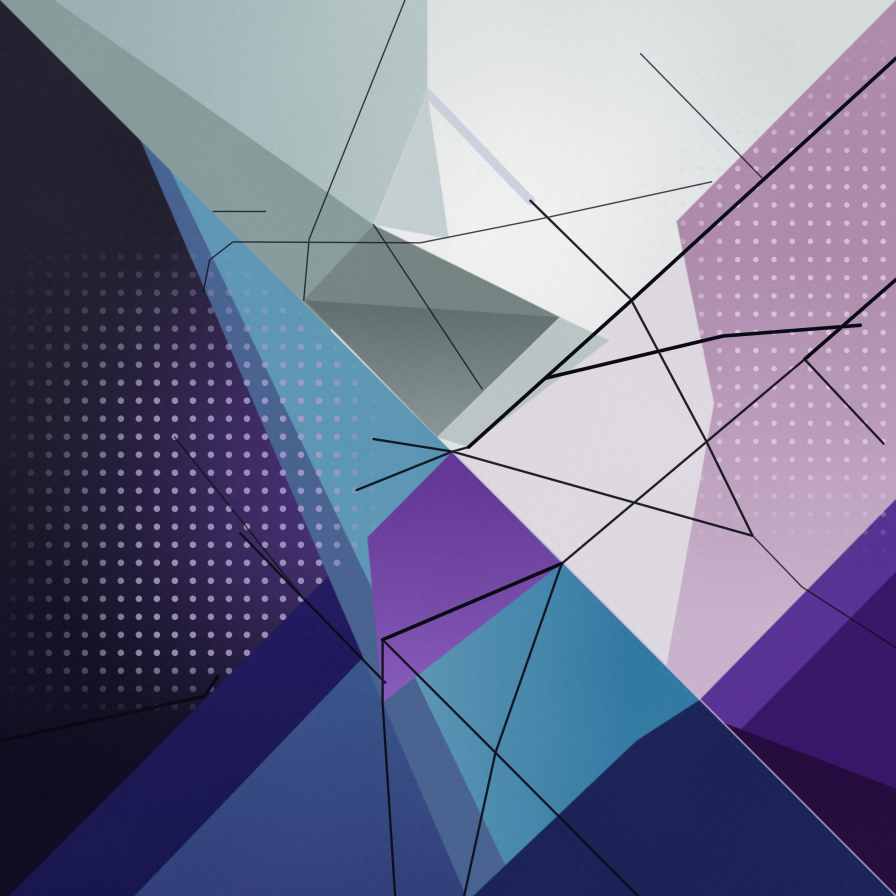
A three.js fragment shader for this background:

```glsl
// Faceted abstract background: pale, mauve, violet, teal and navy planes meet
// on a long diagonal. Planes are half-plane intersections with soft gradients,
// under two fading dot grids and a web of thin dark lines.
varying vec2 vUv;

const float AA = .0013;

// Shared vertices
const vec2 MID = vec2(.505,.496);
const vec2 SOUTH = vec2(.781,.219);
const vec2 RIDGE = vec2(.627,.371);
const vec2 VALLEY = vec2(.427,.216);
const vec2 CREST = vec2(.417,.749);
const vec2 TIP = vec2(.625,.646);
const vec2 WEST = vec2(.339,.665);
const vec2 LOW = vec2(.488,.512);
const vec2 PEAK = vec2(.477,.896);
const vec2 FORK = vec2(.523,.501);
const vec2 INNER = vec2(.427,.286);
const vec2 CROSS = vec2(.553,.16);
const vec2 EAST = vec2(.898,.599);
const vec2 KNOT = vec2(.84,.402);
const vec2 BEAD = vec2(.592,.776);
const vec2 STRIP = vec2(.01,0.);
const vec2 RAY = vec2(1.,.935);

// Signed distance to line a-b, positive on its left
float edge(vec2 p, vec2 a, vec2 b) {
  vec2 d = b - a, q = p - a;
  return (d.x*q.y - d.y*q.x) / length(d);
}

// Convex quad, counterclockwise, positive inside
float quad(vec2 p, vec2 a, vec2 b, vec2 c, vec2 d) {
  return min(min(edge(p,a,b), edge(p,b,c)), min(edge(p,c,d), edge(p,d,a)));
}

vec3 fill(vec3 base, vec3 color, float dist) {
  return mix(base, color, smoothstep(-AA, AA, dist));
}

float ramp(float a, float b, float x) { return clamp((x-a)/(b-a), 0., 1.); }

float seg(vec2 p, vec2 a, vec2 b) {
  vec2 q = p - a, d = b - a;
  return length(q - d*clamp(dot(q,d)/dot(d,d), 0., 1.));
}

// Nearest of distance d and the bent line a-b-c
float path(float d, vec2 p, vec2 a, vec2 b, vec2 c) {
  return min(d, min(seg(p,a,b), seg(p,b,c)));
}

float stroke(float d, float halfWidth) {
  return 1. - smoothstep(-.6*AA, .6*AA, d - halfWidth);
}

float dots(vec2 p, vec2 origin, float spacing, float radius) {
  vec2 cell = fract((p-origin)/spacing + .5) - .5;
  return stroke(length(cell)*spacing, radius);
}

float corner(vec2 i, vec2 f, vec2 o) {
  float a = 6.283*fract(sin(dot(i+o, vec2(127.1,311.7)))*4375.5);
  return dot(vec2(cos(a), sin(a)), f - o);
}

float gradientNoise(vec2 p) {
  vec2 i = floor(p), f = fract(p), u = f*f*(3. - 2.*f), e = vec2(1,0);
  return mix(mix(corner(i,f,e.yy), corner(i,f,e.xy), u.x),
             mix(corner(i,f,e.yx), corner(i,f,e.xx), u.x), u.y);
}

// Planes above the diagonal
vec3 upperPlanes(vec2 p) {
  vec3 c = mix(vec3(.94), vec3(.84,.86,.86), ramp(.05, .35, distance(p, vec2(.58,.74))));
  c = fill(c, vec3(.87,.85,.88), edge(p, RAY, FORK));
  vec3 veil = mix(vec3(.61,.69,.7), vec3(.72,.78,.78), ramp(.1, .48, p.x));
  veil = fill(veil, vec3(.53,.61,.61), edge(p, CREST, vec2(.06,1)));
  c = fill(c, veil, min(edge(p, CREST, PEAK), PEAK.x - p.x));
  c = fill(c, vec3(.77,.81,.82), quad(p, PEAK, CREST, vec2(.46,.741), vec2(.501,.733)));
  vec3 grey = mix(vec3(.53,.58,.58), vec3(.38,.43,.43), ramp(.52, .66, p.y));
  grey = fill(grey, vec3(.46,.52,.51), edge(p, WEST, TIP));
  c = fill(c, grey, quad(p, WEST, LOW, TIP, CREST));
  c = fill(c, vec3(.73,.77,.77), quad(p, LOW, FORK, vec2(.68,.62), TIP));
  // Mauve wing over purple planes
  vec2 top = vec2(.755,.753), bend = vec2(.797,.55), root = vec2(.827,.186);
  float wing = max(edge(p, top, bend), edge(p, bend, vec2(.745,.264)));
  vec3 mauve = mix(vec3(.79,.7,.8), vec3(.68,.54,.67), ramp(.3, .72, p.y));
  c = fill(c, mauve, min(wing, edge(p, vec2(1), top)));
  c = fill(c, vec3(.35,.2,.58), edge(p, vec2(1,.443), SOUTH));
  c = fill(c, vec3(.23,.09,.41), edge(p, vec2(1,.362), root));
  return fill(c, vec3(.15,.05,.25), edge(p, vec2(1,.12), root));
}

// Planes below the diagonal
vec3 lowerPlanes(vec2 p) {
  vec3 c = mix(vec3(.06,.05,.13), vec3(.14,.13,.19), ramp(.1, .7, p.y));
  c = mix(vec3(.28,.19,.46), c, smoothstep(.03, .4, distance(p, vec2(.42,.47))));
  c = fill(c, mix(vec3(.09,.09,.3), vec3(.16,.12,.42), p.y*2.), edge(p, MID, STRIP));
  c = fill(c, mix(vec3(.2,.25,.48), vec3(.23,.34,.55), p.y*4.), edge(p, vec2(.403,.264), vec2(.15,0)));
  c = fill(c, vec3(.29,.39,.57), edge(p, VALLEY, vec2(.52,0)));
  vec3 teal = mix(vec3(.37,.59,.71), vec3(.2,.48,.64), ramp(.46, .7, p.x));
  c = fill(c, teal, edge(p, vec2(.466,.238), vec2(.56,.043)));
  vec2 bend = vec2(.71,.173);
  c = fill(c, vec3(.11,.14,.34), min(edge(p, SOUTH, bend), edge(p, bend, vec2(.528,0))));
  vec3 violet = mix(vec3(.53,.36,.73), vec3(.39,.22,.58), ramp(.22, .46, p.y));
  return fill(c, violet, quad(p, MID, vec2(.41,.4), VALLEY, RIDGE));
}

// Dark lines in three weights
float lineWeb(vec2 p) {
  vec2 arc = vec2(.26,.73), joint = vec2(.788,.508);
  float d = path(1., p, vec2(.452,1), vec2(.345,.733), WEST);
  d = path(d, p, arc, vec2(.469,.729), vec2(.6,.755));
  d = path(d, p, arc, vec2(.234,.71), vec2(.227,.675));
  d = path(d, p, KNOT, vec2(.895,.345), vec2(1,.277));
  d = min(d, seg(p, vec2(.6,.755), vec2(.794,.797)));
  d = min(d, seg(p, vec2(.238,.764), vec2(.296,.764)));
  d = min(d, seg(p, CREST, vec2(.538,.566)));
  d = min(d, seg(p, vec2(.715,.94), vec2(.85,.802)));
  d = min(d, seg(p, vec2(.195,.512), vec2(.341,.329)));
  float ink = .75*stroke(d, .0008);
  d = path(1., p, BEAD, vec2(.704,.666), joint);
  d = path(d, p, joint, KNOT, MID);
  d = path(d, p, FORK, MID, vec2(.417,.51));
  d = path(d, p, RIDGE, EAST, vec2(.986,.505));
  d = path(d, p, RIDGE, CROSS, vec2(.518,0));
  d = path(d, p, INNER, CROSS, vec2(.712,0));
  d = path(d, p, INNER, VALLEY, vec2(.441,0));
  d = min(d, seg(p, vec2(.268,.405), vec2(.43,.238)));
  d = min(d, seg(p, vec2(.398,.453), MID));
  ink = max(ink, .9*stroke(d, .0013));
  d = path(seg(p, INNER, RIDGE), p, RAY, vec2(.704,.664), FORK);
  d = path(d, p, vec2(.609,.578), vec2(.807,.625), vec2(.96,.637));
  d = path(d, p, vec2(0,.173), vec2(.228,.223), vec2(.243,.245));
  d = min(d, seg(p, EAST, vec2(1,.688)));
  return max(ink, stroke(d, .002));
}

void main() {
  vec2 p = vUv;
  float diagonal = (p.x + p.y - 1.)*.707;
  vec3 c = fill(lowerPlanes(p), upperPlanes(p), diagonal);
  // Fading dot grids
  float fade = ramp(0., .16, p.x)*ramp(.43, .36, p.x)*ramp(.74, .56, p.y)*ramp(.2, .27, p.y);
  fade *= step(diagonal, -.01)*step(edge(p, MID, STRIP), 0.);
  c = mix(c, vec3(.66,.62,.78), .85*fade*dots(p, vec2(.0143,.392), .0201, .0036));
  fade = ramp(.7, .82, p.x)*ramp(.38, .5, p.y)*ramp(.98, .8, p.y);
  c = mix(c, vec3(.88,.82,.9), .75*fade*dots(p, vec2(.803,.69), .0203, .003));
  // Pale beam, bright rim, web and grain
  c = mix(c, vec3(.76,.8,.85), .8*stroke(seg(p, PEAK, BEAD), .005));
  c = mix(c, vec3(.82,.74,.86), .7*stroke(seg(p, MID, vec2(1,0)), .001));
  c = mix(c, vec3(.04,.04,.08), lineWeb(p));
  c += .012*(gradientNoise(p*9.) + gradientNoise(p*190.));
  gl_FragColor = vec4(c, 1);
}
```
